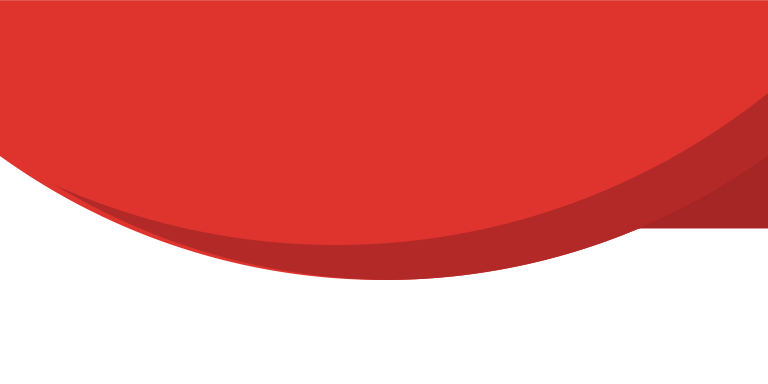
Write a WebGL 1 fragment shader that draws this background.

```glsl
precision highp float;
// Flat red header: a large hanging disc with a dark crescent and a folded tab on white.

uniform vec2 u_resolution;

const vec3 WHITE = vec3(1.0);
const vec3 RED = vec3(0.875, 0.2, 0.18);
const vec3 CRESCENT_RED = vec3(0.70, 0.16, 0.155);
const vec3 TAB_RED = vec3(0.65, 0.15, 0.145);
const vec3 SEAM_RED = vec3(0.58, 0.12, 0.12);
const vec3 RIM_RED = vec3(0.89, 0.34, 0.33);

// Signed distance to a circle, negative inside.
float circle(vec2 p, vec2 center, float radius) {
  return length(p - center) - radius;
}

// Antialiased coverage of a signed distance.
float cover(float dist, float pixel) {
  return clamp(0.5 - dist / pixel, 0.0, 1.0);
}

void main() {
  // Canvas height is one unit; the layout is two units wide.
  float pixel = 1.0 / u_resolution.y;
  vec2 p = gl_FragCoord.xy * pixel;
  p.x += 1.0 - 0.5 * u_resolution.x * pixel;

  float disc = circle(p, vec2(1.0, 1.9807), 1.7099);
  float shadow = circle(p, vec2(1.0286, 1.9807), 1.7099);
  float front = circle(p, vec2(0.875, 2.1589), 1.7969);
  float tab = max(0.405 - p.y, 1.6 - p.x);

  // Tab behind the disc, with a thin seam where they meet.
  vec3 color = mix(WHITE, TAB_RED, cover(tab, pixel));
  float seam = cover(abs(disc) - 0.0013, pixel) * cover(tab, pixel);

  // Disc, then the crescent left uncovered by the front circle.
  color = mix(color, RED, cover(disc, pixel));
  float crescent = cover(max(disc, shadow), pixel) * cover(-front, pixel);
  color = mix(color, CRESCENT_RED, crescent);
  color = mix(color, SEAM_RED, 0.5 * seam);

  // Fine pale rim along the top.
  color = mix(color, RIM_RED, cover(0.9975 - p.y, pixel));

  gl_FragColor = vec4(color, 1.0);
}
```
